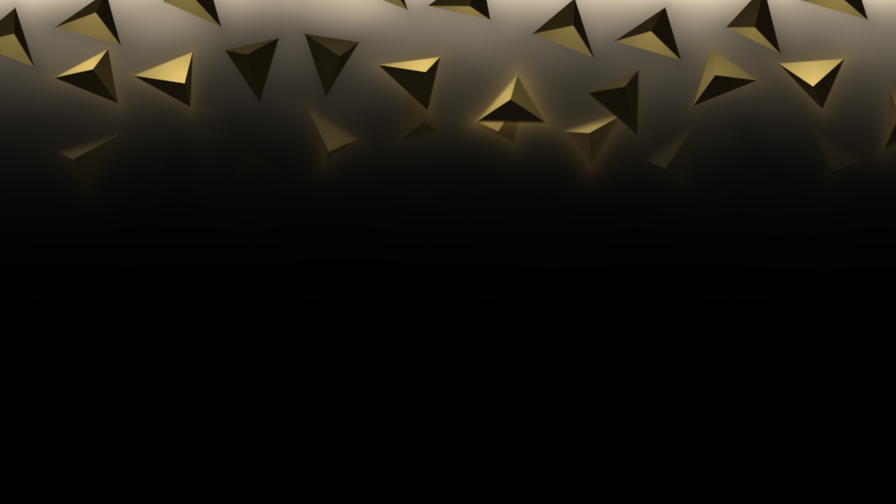
A WebGL 2 fragment shader for this background:

```glsl
#version 300 es
precision highp float;
// Golden three-sided pyramids hanging in three wavy rows below a pale ceiling
// of light that decays into black. Each shard is a triangle distance field
// split into facets around its apex; deeper shards blur, glow and fade.

uniform vec2 u_resolution;
out vec4 outColor;

#define COLUMNS 10
#define HAZE_DECAY 7.4
#define HAZE_COLOR vec3(0.84, 0.775, 0.665)
#define GOLD vec3(0.88, 0.76, 0.43)
#define BRONZE vec3(0.085, 0.068, 0.032)
#define GLOW_COLOR vec3(0.62, 0.49, 0.20)
#define GLOW_REACH 0.022
#define FADE_START 0.23
#define FADE_END 0.36

const float TAU = 6.2831853;

float hash(vec2 p) {
    vec3 q = fract(p.xyx * vec3(0.1031, 0.1030, 0.0973));
    q += dot(q, q.yzx + 33.33);
    return fract((q.x + q.y) * q.z);
}

vec2 polar(float angle) { return vec2(cos(angle), sin(angle)); }

float cross2(vec2 a, vec2 b) { return a.x * b.y - a.y * b.x; }

float wave(float i, float phase, float period) {
    return cos(TAU * (i - phase) / period);
}

float gradientNoise(vec2 p) {
    vec2 cell = floor(p), f = fract(p);
    vec2 s = f * f * f * (f * (f * 6.0 - 15.0) + 10.0);
    vec4 n;
    for (int k = 0; k < 4; k++) {
        vec2 corner = vec2(k & 1, k >> 1);
        n[k] = dot(polar(TAU * hash(cell + corner)), f - corner);
    }
    return mix(mix(n.x, n.y, s.x), mix(n.z, n.w, s.x), s.y);
}

// x, depth below the top edge, and angle of the longest spike
vec3 shardPose(int row, float i) {
    if (row == 0) return vec3(0.012 + 0.185 * i,
        0.005 + 0.062 * wave(i, -0.1, 7.0), 4.36 + 1.05 * wave(i, 0.0, 2.0));
    if (row == 1) return vec3(0.162 + 0.178 * i - 0.04 * wave(i, 3.7, 9.0),
        0.116 + 0.0093 * i + 0.042 * wave(i, 0.5, 4.6), 3.92 + 1.2 * wave(i, 2.4, 3.7));
    return vec3(0.16 + 0.167 * i,
        0.294 - 0.051 * wave(i, 4.6, 7.0), 1.4 + 0.79 * wave(i, 2.9, 6.2));
}

vec3 background(vec2 p, float depth) {
    float haze = exp(-HAZE_DECAY * depth) * (1.0 - smoothstep(0.15, 0.8, depth));
    float smoke = gradientNoise(p * vec2(3.5, 6.0)) + 0.5 * gradientNoise(p * vec2(9.0, 11.0) + 7.0);
    float dimMiddle = 0.13 * exp(-pow((p.x - 0.62) / 0.3, 2.0));
    return HAZE_COLOR * haze * (1.0 + 0.22 * smoke - dimMiddle);
}

vec3 drawShard(vec3 color, vec2 p, int row, float i, float pixel) {
    vec3 pose = shardPose(row, i);
    vec2 q = p - vec2(pose.x, 1.0 - pose.y);
    if (dot(q, q) > 0.05) return color;
    float h = hash(vec2(i + 3.0, float(row) * 17.0 + 5.0));
    float slim = row == 2 ? 0.75 : 1.0;

    // Base corners run counter-clockwise, starting at the spike
    vec2 corners[3] = vec2[3](0.088 * polar(pose.z),
        slim * (0.052 + 0.018 * h) * polar(pose.z + 2.1),
        slim * (0.070 - 0.018 * h) * polar(pose.z + 4.3));
    vec2 apex = 0.016 * polar(pose.z + TAU * h);
    vec2 light = row == 0 ? vec2(-0.75, -0.66) : vec2(-0.29, 0.957);
    float blur = pixel + 0.009 * smoothstep(0.13, 0.33, pose.y);
    float inside = -1.0, outside = 1.0, tone = 0.0, total = 0.0001;

    for (int k = 0; k < 3; k++) {
        vec2 a = corners[k], b = corners[(k + 1) % 3], edge = b - a;
        vec2 normal = normalize(vec2(edge.y, -edge.x));
        inside = max(inside, dot(q - a, normal));
        float t = clamp(dot(q - a, edge) / dot(edge, edge), 0.0, 1.0);
        outside = min(outside, length(q - a - t * edge));
        // Weight of the facet between this edge and the apex
        float left = cross2(normalize(a - apex), q - apex);
        float right = cross2(q - apex, normalize(b - apex));
        float weight = smoothstep(-pixel, pixel, left) * smoothstep(-pixel, pixel, right);
        tone += weight * pow(0.5 + 0.5 * dot(normal, light), 2.6);
        total += weight;
    }
    float dist = inside > 0.0 ? outside : inside;
    float cover = 1.0 - smoothstep(-blur, blur, dist);
    float lit = 1.0 - 0.8 * smoothstep(0.68, 0.97, abs(sin(pose.z)));
    float fade = 1.0 - smoothstep(FADE_START, FADE_END, pose.y);
    float sheen = (row == 0 ? 0.72 : 1.0) * (1.08 - 4.0 * length(q - apex));
    vec3 facet = mix(BRONZE, GOLD, clamp(tone / total * lit * sheen, 0.0, 1.0));

    // Soft shadow on the haze, then the halo, then the body
    color *= 1.0 - 0.16 * exp(-max(dist, 0.0) / 0.025);
    float halo = exp(-max(dist, 0.0) / GLOW_REACH) * smoothstep(0.09, 0.2, pose.y);
    color += GLOW_COLOR * halo * lit * fade * 0.36;
    return mix(color, facet, cover * fade * (row == 2 ? 0.85 : 1.0));
}

void main() {
    vec2 p = gl_FragCoord.xy / u_resolution.y;
    float pixel = 1.0 / u_resolution.y;
    vec3 color = background(p, 1.0 - p.y);
    for (int row = 2; row >= 0; row--)
        for (int i = 0; i < COLUMNS; i++)
            color = drawShard(color, p, row, float(i), pixel);
    outColor = vec4(clamp(color, 0.0, 1.0), 1.0);
}
```
